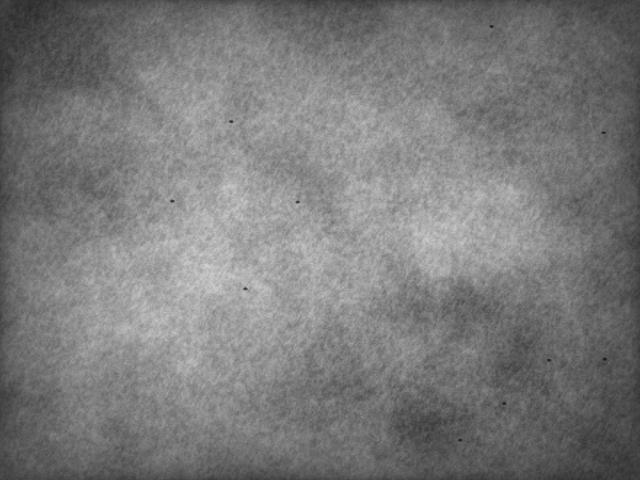
Reproduce this texture procedurally as a WebGL 1 fragment shader.

```glsl
precision highp float;
// Worn grey felt paper: broad pale and dark stains under a vignette,
// ragged by warped noise, then mottled with cellular blotches,
// slanted fibres, fine grain and a few scattered flecks.

#define BASE_TONE 0.605
#define VIGNETTE_POWER 0.20
#define STAIN_WARP 0.10
#define CLOUD_AMOUNT 0.20
#define MOTTLE_AMOUNT 0.13
#define FIBRE_AMOUNT 0.14
#define GRAIN_AMOUNT 0.09
#define FIBRE_SCALE 150.0
#define FLECK_SCALE 9.0

uniform vec2 u_resolution;

float hash(vec2 p) {
  vec3 q = fract(vec3(p.xyx) * 0.1031);
  q += dot(q, q.yzx + 33.33);
  return fract((q.x + q.y) * q.z);
}

vec2 hash2(vec2 p) {
  return vec2(hash(p), hash(p + 47.3));
}

float noise(vec2 p) {
  vec2 i = floor(p), f = fract(p);
  f = f * f * (3.0 - 2.0 * f);
  return mix(mix(hash(i), hash(i + vec2(1.0, 0.0)), f.x),
             mix(hash(i + vec2(0.0, 1.0)), hash(i + 1.0), f.x), f.y);
}

// Layered noise, centred on zero
float clouds(vec2 p) {
  float sum = 0.0, gain = 0.5;
  for (int i = 0; i < 5; i++) {
    sum += gain * (noise(p) - 0.5);
    p = mat2(1.6, 1.2, -1.2, 1.6) * p + 7.1;
    gain *= 0.6;
  }
  return sum;
}

// Distance to the nearest jittered cell point
float cells(vec2 p) {
  vec2 i = floor(p), f = fract(p);
  float nearest = 2.0;
  for (int y = -1; y <= 1; y++) {
    for (int x = -1; x <= 1; x++) {
      vec2 o = vec2(float(x), float(y));
      vec2 d = o + hash2(i + o) - f;
      nearest = min(nearest, dot(d, d));
    }
  }
  return sqrt(nearest);
}

// Soft elliptical stain
float stain(vec2 p, vec2 centre, vec2 radius) {
  vec2 d = (p - centre) / radius;
  return exp(-dot(d, d));
}

float paleStains(vec2 p) {
  return 0.11 * stain(p, vec2(0.42, 0.57), vec2(0.16, 0.13))
       + 0.12 * stain(p, vec2(0.32, 0.36), vec2(0.24, 0.14))
       + 0.10 * stain(p, vec2(0.96, 0.58), vec2(0.14, 0.12))
       + 0.06 * stain(p, vec2(0.42, 0.85), vec2(0.17, 0.13))
       + 0.05 * stain(p, vec2(1.04, 0.44), vec2(0.12, 0.09))
       + 0.05 * stain(p, vec2(0.74, 0.46), vec2(0.20, 0.12));
}

float darkStains(vec2 p) {
  return 0.20 * stain(p, vec2(0.08, 0.92), vec2(0.17, 0.15))
       + 0.13 * stain(p, vec2(0.20, 0.61), vec2(0.13, 0.08))
       + 0.11 * stain(p, vec2(1.01, 0.74), vec2(0.09, 0.10))
       + 0.15 * stain(p, vec2(0.93, 0.36), vec2(0.10, 0.06))
       + 0.14 * stain(p, vec2(1.08, 0.27), vec2(0.13, 0.10))
       + 0.18 * stain(p, vec2(0.89, 0.11), vec2(0.09, 0.09))
       + 0.14 * stain(p, vec2(1.14, 0.10), vec2(0.22, 0.14))
       + 0.10 * stain(p, vec2(0.68, 0.22), vec2(0.18, 0.13))
       + 0.06 * stain(p, vec2(0.64, 0.60), vec2(0.08, 0.14))
       + 0.08 * stain(p, vec2(0.69, 0.96), vec2(0.13, 0.09))
       + 0.07 * stain(p, vec2(1.27, 0.60), vec2(0.14, 0.45));
}

// Sparse dark specks, one candidate per grid cell
float flecks(vec2 p) {
  vec2 cell = floor(p * FLECK_SCALE);
  vec2 d = fract(p * FLECK_SCALE) - 0.2 - 0.6 * hash2(cell + 5.0);
  float present = step(0.90, hash(cell + 19.0));
  return present * (1.0 - smoothstep(0.015, 0.04, length(d * vec2(0.7, 1.0))));
}

void main() {
  vec2 uv = gl_FragCoord.xy / u_resolution;
  vec2 p = gl_FragCoord.xy / u_resolution.y;

  // Broad light and dark areas with ragged borders
  vec2 warp = vec2(clouds(p * 9.0), clouds(p * 9.0 + 31.0));
  vec2 q = p + STAIN_WARP * warp;
  float tone = BASE_TONE + paleStains(q) - darkStains(q);

  // Blotches at middle sizes
  tone += CLOUD_AMOUNT * clouds(p * 12.0 + 3.0);
  float mottle = cells(p * 34.0 + 2.0 * warp) + cells(p * 75.0 + 11.0) - 0.9;
  tone += MOTTLE_AMOUNT * 0.5 * mottle;

  // Slanted fibres and fine grain
  vec2 along = mat2(0.86, 0.5, -0.5, 0.86) * p * FIBRE_SCALE;
  float fibre = noise(along * vec2(1.5, 0.6)) + noise(along.yx * vec2(0.9, 1.1) + 9.0) - 1.0;
  tone += FIBRE_AMOUNT * 0.5 * fibre;
  tone += GRAIN_AMOUNT * (noise(p * 330.0) - 0.5);

  // Edge darkening, then flecks
  vec2 edge = uv * (1.0 - uv);
  tone *= pow(16.0 * edge.x * edge.y + 0.02, VIGNETTE_POWER);
  tone *= 1.0 - 0.6 * flecks(p);

  gl_FragColor = vec4(vec3(clamp(tone, 0.0, 1.0)), 1.0);
}
```
